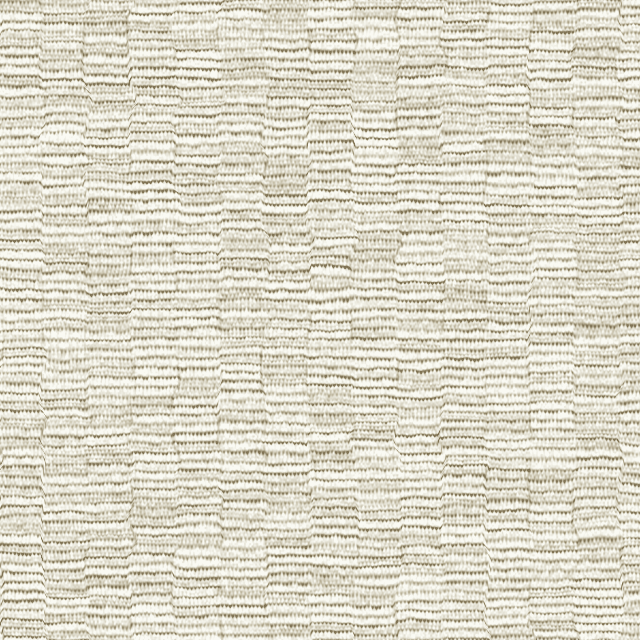
This texture is drawn by a Shadertoy shader. Its source:

```glsl
const float COLUMNS = 14.4;
const float ROWS = 67.0;
const float STITCHES = 164.0;
const float TAU = 6.28319;

const vec3 WHITE_YARN = vec3(0.98, 0.98, 0.952);
const vec3 BEIGE_YARN = vec3(0.75, 0.72, 0.625);
const vec3 DARK_GAP = vec3(0.50, 0.45, 0.33);

float hash(vec2 p) {
    return fract(sin(dot(p, vec2(127.1, 311.7))) * 43758.55);
}

float noise(vec2 p) {
    vec2 cell = floor(p);
    vec2 f = fract(p);
    f = f * f * (3.0 - 2.0 * f);
    float low = mix(hash(cell), hash(cell + vec2(1.0, 0.0)), f.x);
    float high = mix(hash(cell + vec2(0.0, 1.0)), hash(cell + 1.0), f.x);
    return mix(low, high, f.y);
}

// Vertical slip of the rows inside one column
float columnSlip(float column, float y) {
    return 0.95 * noise(vec2(column * 17.0, y * 10.0)) + 0.15 * hash(vec2(column, 4.0));
}

// One row of stitches: either a thin dark dotted line or a broad pale toothed band
float stitchLine(float height, float column, float x, float seed, float strength) {
    float row = floor(height);
    vec2 id = vec2(column, row) + seed;
    float shared = hash(vec2(floor(column * 0.5) + seed, row + 31.0));
    float breadth = mix(shared, hash(id), 0.75);
    float width = mix(0.14, 0.25, breadth);
    float depth = strength * mix(1.12, 0.62, breadth) * mix(0.68, 1.2, hash(id + 7.3));

    // Each stitch differs a little in height and tone
    float along = x * STITCHES + hash(id + 2.7);
    float wave = cos(TAU * along);
    float uneven = noise(vec2(along * 0.8, row * 3.0 + seed)) - 0.5;
    float offset = (fract(height) - 0.5 + 0.05 * wave + 0.16 * uneven) / width;
    float dots = 0.80 + 0.29 * wave + 0.5 * uneven;
    return depth * dots * exp(-offset * offset);
}

// Dark seams with paler seams halfway between them
float weave(float height, float column, float x) {
    float paleRow = floor(height + 0.5);
    float paleStrength = 0.46 * smoothstep(0.15, 1.0, hash(vec2(column + 19.0, paleRow)));
    float seams = stitchLine(height, column, x, 0.0, 1.0);
    float paleSeams = stitchLine(height + 0.5, column, x, 53.0, paleStrength);
    return seams + paleSeams;
}

vec3 yarnColor(float shade) {
    vec3 light = mix(WHITE_YARN, BEIGE_YARN, min(shade * 2.0, 1.0));
    return mix(light, DARK_GAP, clamp(shade * 2.0 - 1.0, 0.0, 1.0));
}

void mainImage(out vec4 fragColor, in vec2 fragCoord) {
    vec2 uv = fragCoord / iResolution.y;

    // Columns with wobbling edges
    float wobble = 0.24 * (noise(uv * vec2(7.0, 32.0)) - 0.5);
    float across = uv.x * COLUMNS + wobble;
    float column = floor(across);
    float joint = smoothstep(0.92, 1.0, fract(across));

    // Rows bend slightly and kink where columns meet
    float bend = 0.28 * noise(uv * vec2(20.0, 26.0)) + 0.14 * noise(uv * vec2(70.0, 66.0));
    float slip = mix(columnSlip(column, uv.y), columnSlip(column + 1.0, uv.y), joint);
    float height = uv.y * ROWS + bend + slip;
    float shade = mix(weave(height, column, uv.x), weave(height, column + 1.0, uv.x), joint);

    // Occasional short dark marks along the joints
    float jointMark = smoothstep(0.6, 0.85, noise(vec2(column * 5.0, uv.y * 38.0)));
    float jointOffset = (fract(across) - 0.96) / 0.03;
    shade += 0.25 * jointMark * exp(-jointOffset * jointOffset);

    // Fine fibre grain and faint upright threads
    float upright = cos(TAU * STITCHES * uv.x + 3.0 * noise(uv * vec2(20.0, 40.0)));
    shade += 0.035 * upright;
    shade += 0.26 * (noise(uv * vec2(340.0, 280.0)) - 0.5);

    fragColor = vec4(yarnColor(clamp(shade, 0.0, 1.0)), 1.0);
}
```
